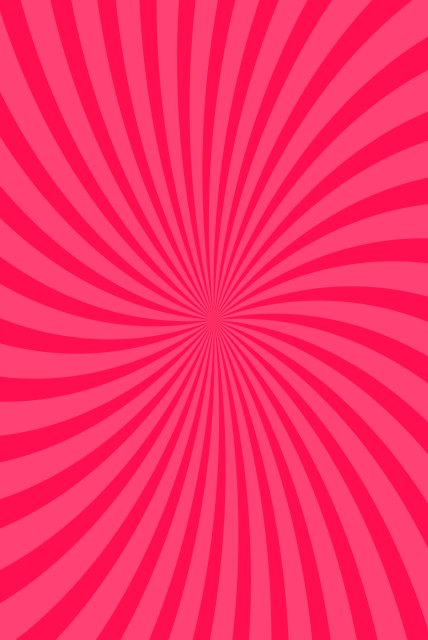
Write a Shadertoy shader that draws this background.

```glsl
// Twisted two-tone pink sunburst, stretched to fill the canvas

const float PI = 3.14159265;
const float RAYS = 34.0;

// Ray number at p; each ray bends clockwise along a circular arc
float rayPhase(vec2 p) {
    float bend = asin(min(length(p) / 4.0, 1.0));
    return (atan(p.y, p.x) + bend) * RAYS / (2.0 * PI) - 1.55;
}

// Width of one pixel, measured in rays
float pixelInRays(vec2 p) {
    vec2 pixel = 2.0 / iResolution.xy;
    return length(p.yx * pixel) / max(dot(p, p), 1e-6) * RAYS / (2.0 * PI);
}

void mainImage(out vec4 fragColor, in vec2 fragCoord) {
    vec3 lightPink = vec3(1.0, 0.26, 0.45);
    vec3 deepPink = vec3(1.0, 0.06, 0.31);

    // Each axis runs from -1 to 1, so the rays stretch with the canvas
    vec2 p = 2.0 * fragCoord / iResolution.xy - 1.0;

    // Deep rays with smooth edges
    float share = 0.43;
    float blur = pixelInRays(p);
    float fromAxis = abs(fract(rayPhase(p) + 0.5) - 0.5);
    float ray = clamp((0.5 * share - fromAxis) / blur + 0.5, 0.0, 1.0);

    // Rays too thin to resolve merge into their mean at the hub
    ray = mix(ray, share, smoothstep(0.4, 1.0, blur));

    fragColor = vec4(mix(lightPink, deepPink, ray), 1.0);
}
```
